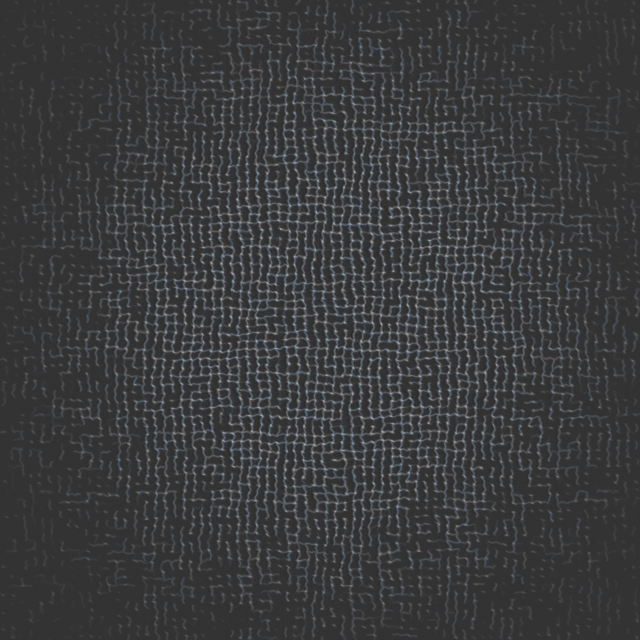
Reproduce this texture procedurally as a WebGL 1 fragment shader.

```glsl
precision highp float;
uniform vec2 u_resolution;

float hash(vec2 p) {
  return fract(sin(dot(p, vec2(127.1, 311.7))) * 43758.5);
}

// Broken thread: g.x runs across the lanes, g.y along them, in cells.
float thread(vec2 g, float seed, float cover) {
  float lane = floor(g.x);
  float phase = hash(vec2(lane, seed));
  float bend = 0.07 * sin(6.283 * (g.y + phase)) + 0.06 * sin(2.3 * g.y + 40.0 * phase);
  float across = fract(g.x) - 0.5 - bend;
  float cell = floor(g.y);
  float presence = mix(hash(vec2(lane, cell) + seed),
                       hash(vec2(lane, cell + 1.0) + seed),
                       smoothstep(0.3, 0.7, fract(g.y)));
  float lit = smoothstep(1.0 - cover, 1.35 - cover, presence);
  return lit * exp(-across * across / 0.017);
}

// Short slanted glint where two threads cross.
float glint(vec2 g, float cover) {
  vec2 cell = floor(g);
  vec2 jitter = vec2(hash(cell + 3.1), hash(cell + 8.7)) - 0.5;
  vec2 q = fract(g) - 0.5 - 0.16 * jitter;
  float slope = 0.3 + 0.6 * hash(cell + 5.3);
  vec2 dir = vec2(cos(slope), -sin(slope));
  float along = dot(q, dir);
  float across = dot(q, vec2(-dir.y, dir.x));
  float lit = smoothstep(1.0 - cover, 1.4 - cover, hash(cell + 17.0));
  return lit * exp(-across * across / 0.014 - along * along / 0.05);
}

void main() {
  vec2 p = gl_FragCoord.xy / u_resolution;

  // Uneven weave grid
  vec2 g = p * vec2(68.0, 76.0);
  g += 0.22 * sin(p.yx * vec2(23.0, 19.0) + 5.0 * sin(p * 6.0));
  g += 0.10 * sin(g.yx * vec2(1.7, 1.3) + 2.0 * sin(g * 0.6));

  // Worn centre and uneven patches
  float worn = 1.0 - smoothstep(0.18, 0.66, length((p - vec2(0.52, 0.51)) * vec2(1.06, 0.96)));
  float patches = sin(p.x * 17.0 + 2.0 * sin(p.y * 9.0)) * sin(p.y * 21.0 + 2.0 * sin(p.x * 7.0));

  // Threads in both directions
  float laneBias = 0.4 * hash(vec2(floor(g.x), 2.0));
  float rowBias = 0.5 * hash(vec2(floor(g.y), 6.0));
  float warp = thread(g, 1.0, 0.12 + 0.75 * worn + laneBias - 0.12 * patches);
  float weft = thread(g.yx, 9.0, 0.55 * worn + rowBias - 0.15 + 0.18 * patches);
  float knots = glint(g, 0.45 + 0.65 * worn);
  float shade = thread(g + vec2(0.28, 0.0), 1.0, 0.12 + 0.75 * worn + laneBias);

  // Dark ground with fine cloth grain
  vec3 color = vec3(0.199, 0.199, 0.201);
  float grain = sin(g.x * 13.0 + 3.0 * sin(g.y * 5.0)) * sin(g.y * 11.0 + 3.0 * sin(g.x * 4.0));
  color += worn * (0.012 * grain - 0.02 * shade);

  // Cool threads, paler knots
  float coolness = 0.5 + 0.5 * sin(g.x * 0.9 + g.y * 2.1 + 3.0 * sin(g.y * 0.4));
  vec3 threadLight = mix(vec3(0.20, 0.20, 0.21), vec3(0.15, 0.20, 0.25), coolness);
  float strength = 0.25 + 0.75 * worn;
  color += threadLight * max(warp, 0.9 * weft) * strength;
  color += vec3(0.27, 0.27, 0.265) * knots * (0.3 + 0.7 * worn);

  gl_FragColor = vec4(color, 1.0);
}
```
